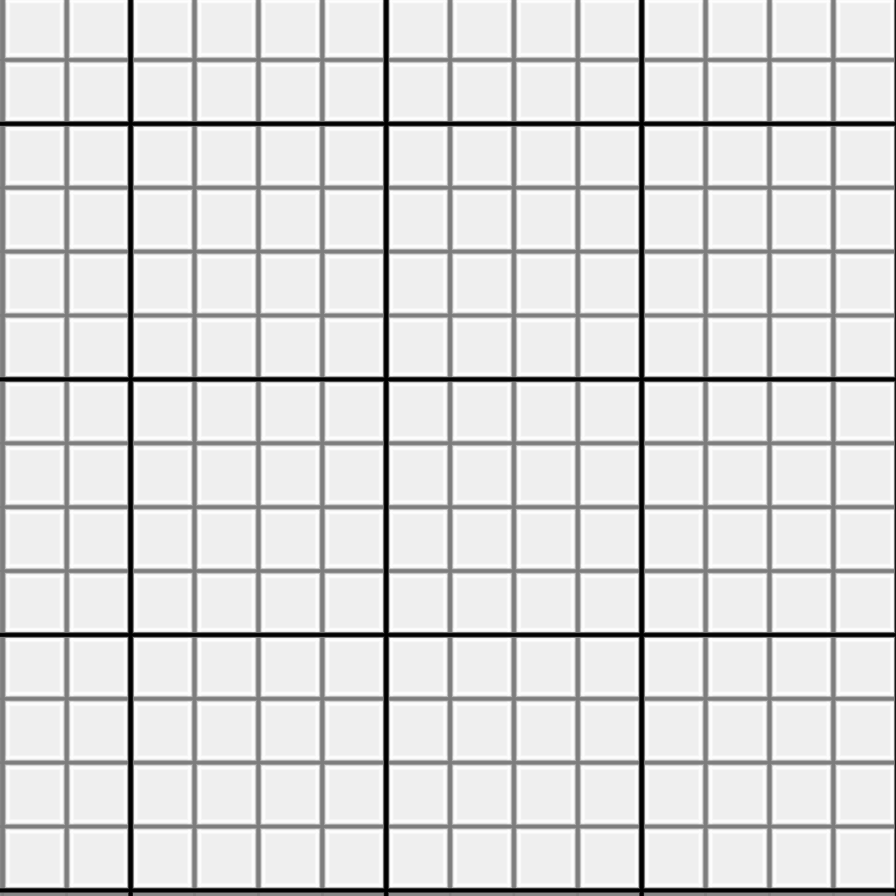
This pattern is drawn by a WebGL 1 fragment shader. Its source:

```glsl
precision highp float;

uniform vec2 u_resolution;

const float PITCH = 0.0713;                    // cell size, canvas units
const vec2 MAJOR_ORIGIN = vec2(0.1458, 0.0062); // a crossing of two major lines
const float MAJOR_EVERY = 4.0;
const float FIRST_COLUMN = -2.0;

const float PAPER = 0.937;
const float HALO = 0.995;
const float MINOR_INK = 0.49;
const float MAJOR_INK = 0.005;
const float MARGIN_INK = 0.53;

// Distance to the nearest line of a family spaced by period
float lineDistance(float x, float period) {
  return abs(x - period * floor(x / period + 0.5));
}

// Solid core with a soft shoulder
float stroke(float dist, float core, float fade) {
  return 1.0 - smoothstep(core, fade, dist);
}

// Pale fringe beside each line
float fringe(float dist, float peak, float spread) {
  return 1.0 - smoothstep(0.0, spread, abs(dist - peak));
}

// Tone of one set of parallel lines, in cell units
float ruledTone(float x, float paper, float core, float fade, float pixel) {
  float soft = max(fade, core + pixel);
  float minor = stroke(lineDistance(x, 1.0), core, soft);
  float major = stroke(lineDistance(x, MAJOR_EVERY), core, soft);
  return mix(mix(paper, MINOR_INK, minor), MAJOR_INK, major);
}

void main() {
  vec2 uv = gl_FragCoord.xy / u_resolution;
  vec2 cell = (uv - MAJOR_ORIGIN) / PITCH;
  vec2 pixel = 1.0 / (u_resolution * PITCH);

  // Paper, brightened along both sides of the lines
  float glow = max(fringe(lineDistance(cell.x, 1.0), 0.085, 0.045),
                   fringe(lineDistance(cell.y, 1.0), 0.085, 0.045));
  float paper = mix(PAPER, HALO, glow);

  // Columns are slightly heavier than rows
  float columns = ruledTone(cell.x, paper, 0.017, 0.063, pixel.x);
  float rows = ruledTone(cell.y, paper, 0.014, 0.058, pixel.y);
  float tone = min(columns, rows);

  // Grey margin outside the first column and the lowest row
  vec2 inside = smoothstep(-pixel, vec2(0.0), cell - vec2(FIRST_COLUMN, -0.03));
  tone = min(tone, mix(MARGIN_INK, 1.0, inside.x * inside.y));

  gl_FragColor = vec4(vec3(tone), 1.0);
}
```
